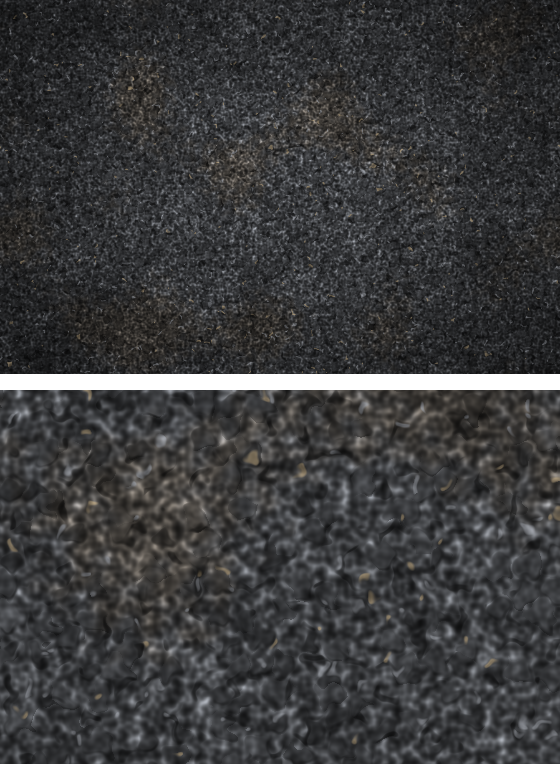
Top: the whole. Bottom: its middle third, enlarged.
Write a Shadertoy shader that draws this texture.

```glsl
// Wrapped lattice hash: two random values in 0..1
vec2 hash(vec2 cell, vec2 period, uint seed) {
    uvec2 v = uvec2(mod(cell, period)) + uvec2(seed * 977u, seed * 313u);
    v = v * 1664525u + 1013904223u;
    v.x += v.y * 1664525u;
    v.y += v.x * 1664525u;
    v ^= v >> 16u;
    v.x += v.y * 1664525u;
    v.y += v.x * 1664525u;
    v ^= v >> 16u;
    return vec2(v & 65535u) / 65535.0;
}

float corner(vec2 cell, vec2 offset, vec2 period, uint seed) {
    float angle = 6.28318 * hash(cell, period, seed).x;
    return dot(vec2(cos(angle), sin(angle)), offset);
}

// Gradient noise that repeats after one canvas, 3 * density cells wide
float noise(vec2 uv, float density, uint seed) {
    vec2 period = vec2(3.0, 2.0) * density;
    vec2 p = uv * period, i = floor(p), f = fract(p);
    vec2 u = f * f * f * (f * (f * 6.0 - 15.0) + 10.0);
    vec2 e = vec2(1.0, 0.0);
    return mix(mix(corner(i, f, period, seed), corner(i + e, f - e, period, seed), u.x),
               mix(corner(i + e.yx, f - e.yx, period, seed),
                   corner(i + 1.0, f - 1.0, period, seed), u.x), u.y);
}

// Nearest scattered point: xy = offset from it, zw = its random values
vec4 scatter(vec2 uv, float density, uint seed) {
    vec2 period = vec2(3.0, 2.0) * density;
    vec2 p = uv * period, i = floor(p);
    vec4 nearest = vec4(9.0);
    for (int y = -1; y <= 1; y++)
    for (int x = -1; x <= 1; x++) {
        vec2 cell = i + vec2(x, y);
        vec2 offset = p - cell - 0.15 - 0.7 * hash(cell, period, seed);
        if (dot(offset, offset) < dot(nearest.xy, nearest.xy))
            nearest = vec4(offset, hash(cell, period, seed + 1u));
    }
    return nearest;
}

void mainImage(out vec4 fragColor, in vec2 fragCoord) {
    vec2 uv = fragCoord / iResolution.xy;

    // Ragged outlines for stones and chips
    vec2 warp = vec2(noise(uv, 36.0, 1u), noise(uv, 36.0, 2u));
    vec2 ragged = uv + warp * vec2(0.008, 0.012);

    // Smooth dark stones with a shadowed lower right rim
    vec4 stone = scatter(ragged, 21.0, 3u);
    float reach = length(stone.xy);
    float size = mix(0.3, 0.55, stone.w);
    float present = step(stone.z, 0.5);
    float body = present * smoothstep(size + 0.06, size - 0.1, reach);
    float rim = present * smoothstep(0.16, 0.0, abs(reach - size));
    float facing = dot(stone.xy, vec2(-0.6, 0.8)) / max(reach, 0.01);

    // Gritty binder, calmer on the stones
    float grit = 0.85 * noise(uv, 74.0, 5u) + 0.8 * noise(uv, 43.0, 6u);
    float tone = grit * mix(1.1, 0.55, body);
    tone += 0.4 * noise(uv, 18.0, 7u) + 0.25 * noise(uv, 4.0, 8u);
    tone += body * (0.35 * stone.w - 0.32);
    tone += rim * (0.22 * facing - 0.12);

    // Small open pits
    tone -= 0.55 * smoothstep(0.22, 0.45, noise(ragged, 30.0, 9u));

    // Darker borders, smooth across the seam
    vec2 border = pow(cos(3.14159 * uv), vec2(4.0));
    tone += 0.27 - dot(border, vec2(0.38, 0.32));

    // Cool grey with faint brown stains
    float stain = smoothstep(0.05, 0.5, noise(uv, 2.0, 10u) + 0.3 * noise(uv, 24.0, 11u));
    vec3 tint = mix(vec3(0.97, 0.995, 1.04), vec3(1.06, 1.0, 0.93), stain);
    vec3 color = 0.19 * exp(tone) * tint;

    // Pale mineral chips, a few of them tan
    vec4 chip = scatter(ragged, 44.0, 12u);
    float chipMask = step(chip.z, 0.06) * smoothstep(0.42, 0.12, length(chip.xy));
    vec3 chipColor = mix(vec3(0.43, 0.44, 0.46), vec3(0.52, 0.46, 0.36), step(0.7, chip.w));
    color = mix(color, chipColor * exp(0.4 * tone), 0.75 * chipMask);

    fragColor = vec4(color, 1.0);
}
```
